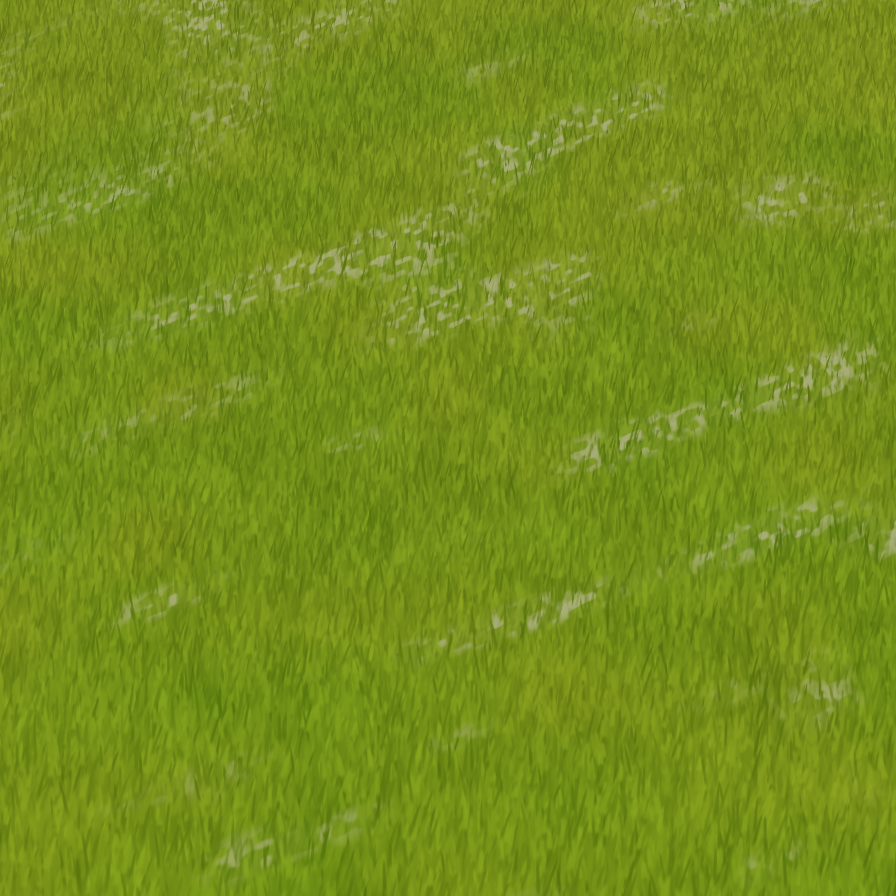
Give the GLSL for this texture, as a three.js fragment shader.

```glsl
varying vec2 vUv;

vec3 hash(vec3 p) {
  p = fract(p * vec3(0.1031, 0.1030, 0.0973));
  p += dot(p, p.yxz + 33.33);
  return fract((p.xxy + p.yxx) * p.zyx);
}

float noise(vec2 p) {
  vec2 i = floor(p), f = fract(p);
  f = f * f * (3.0 - 2.0 * f);
  return mix(mix(hash(vec3(i, 7.0)).x, hash(vec3(i + vec2(1.0, 0.0), 7.0)).x, f.x),
             mix(hash(vec3(i + vec2(0.0, 1.0), 7.0)).x, hash(vec3(i + 1.0, 7.0)).x, f.x), f.y);
}

// Soft, bent blade centred on the origin, tapering to its tip
float blade(vec2 d, float len, float width, float lean) {
  float t = d.y / len + 0.5;
  float bend = lean * d.y + lean * 5.0 * d.y * d.y;
  float w = width * mix(1.0, 0.45, clamp(t, 0.0, 1.0));
  float side = 1.0 - smoothstep(0.25 * w, 1.15 * w, abs(d.x - bend));
  return side * smoothstep(0.0, 0.25, t) * (1.0 - smoothstep(0.7, 1.0, t));
}

// Overlapping blades in rows that shrink with distance; returns brightness
float grass(float x, float ground, float tone) {
  for (int layer = 0; layer < 14; layer++) {
    float l = float(layer);
    float shift = fract(l * 0.618);
    float row = floor(ground / 0.04 + shift);
    for (int j = -1; j <= 1; j++) {
      float r = row + float(j);
      float rowGround = (r + 0.5 - shift) * 0.04;
      float rowScale = sqrt(max(1.0 + 2.4 * rowGround, 0.3));
      float across = x * rowScale / 0.02 + shift * 5.0;
      for (int i = -1; i <= 1; i++) {
        float column = floor(across) + float(i);
        vec3 place = hash(vec3(column + 11.0, r + 23.0, l + 3.0));
        vec3 look = hash(vec3(column + 57.0, r + 91.0, l + 41.0));
        vec2 d = vec2((across - column - place.x) * 0.02,
                      ground - rowGround - (place.y - 0.5) * 0.04);
        float bladeTone = mix(0.02, 1.05, pow(look.x, 0.8));
        float width = mix(0.0035, 0.0062, look.x);
        float len = mix(0.055, 0.032, look.x) * mix(0.75, 1.2, look.y);
        float lean = (look.z - 0.38) * 0.6;
        tone = mix(tone, bladeTone, 0.72 * blade(d, len, width, lean));
      }
    }
  }
  return tone;
}

void main() {
  float scale = 1.0 + 1.2 * vUv.y;
  float ground = vUv.y + 0.6 * vUv.y * vUv.y;
  vec2 field = vec2((vUv.x - 0.5) * scale + 2.0, ground);

  // Turf brightness
  float tone = grass(vUv.x, ground, 0.35 + 0.45 * noise(field * vec2(110.0, 45.0)));
  tone += 0.16 * (noise(field * vec2(9.0, 12.0)) - 0.5);
  tone += 0.14 * (noise(field * vec2(28.0, 22.0) + 9.0) - 0.5);
  vec3 color = mix(vec3(0.335, 0.435, 0.055), vec3(0.53, 0.63, 0.125), clamp(tone, 0.0, 1.1));

  // Olive and fresh green drifts
  float drift = noise(field * vec2(6.0, 8.0) + 31.0) - 0.5;
  color += vec3(0.05, 0.005, 0.01) * drift;
  color += vec3(-0.012, 0.012, -0.025) * (0.55 - vUv.y);

  // Pale dry litter in slanted, broken bands
  vec2 band = vec2(vUv.x + 0.35 * vUv.y, vUv.y - 0.35 * vUv.x + 1.0);
  float patches = noise(band * vec2(7.0, 19.0) + 4.0) + 0.14 * (vUv.x + vUv.y - 1.0);
  patches = smoothstep(0.58, 0.92, patches);
  vec2 strand = vec2(field.x + 0.3 * field.y, field.y - 0.45 * field.x + 3.0);
  float flecks = smoothstep(0.48, 0.82, noise(strand * vec2(55.0, 85.0)));
  float litter = patches * (0.12 + 0.88 * flecks) * smoothstep(0.1, 0.7, tone);
  color = mix(color, vec3(0.68, 0.69, 0.52), 0.85 * litter);

  gl_FragColor = vec4(color, 1.0);
}
```
